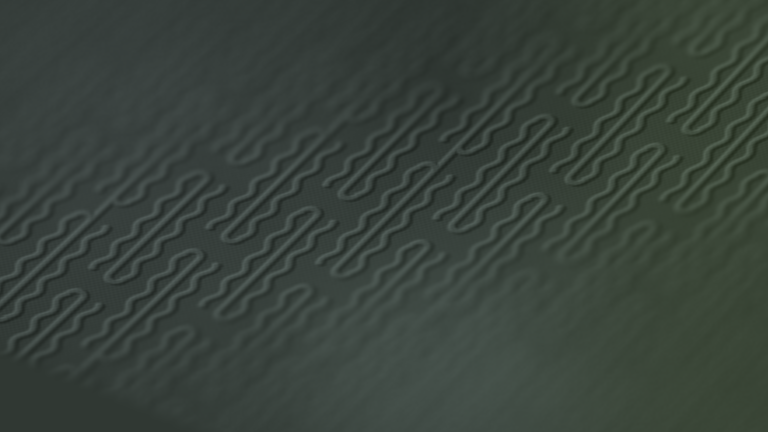
Write a WebGL 1 fragment shader that draws this pattern.

```glsl
precision highp float;

uniform vec2 u_resolution;

// Layout, in canvas heights
const vec2 COLUMN_STEP = vec2(0.1273, -0.0382);
const vec2 STEM_STEP = vec2(0.287, 0.285);
const vec2 LATTICE_ORIGIN = vec2(0.004, -0.011);
const float BEND = 0.039;

// Motif, in column widths
const float CELL_LENGTH = 3.0;
const float STEM_HALF = 1.165;
const float WAVE_OFFSET = 0.275;
const float WAVE_AMPLITUDE = 0.056;
const float WAVE_COUNT = 4.4;
const float RIDGE_INNER = 0.02;
const float RIDGE_OUTER = 0.088;
const float WEAVE_PITCH = 0.085;
const float LINK_CHANCE = 0.25;

// Lens and light
const float FOCUS_HEIGHT = 0.03;
const float FOCUS_SLOPE = 0.235;
const float FOCUS_DEPTH = 0.08;
const float BLUR_RATE = 0.082;
const int BLUR_TAPS = 32;
const vec2 LIGHT_OFFSET = vec2(-0.0038, 0.0016);
const float LIT_GAIN = 0.11;
const float SHADE_GAIN = 0.065;
const float TOP_GAIN = 0.042;
const float CREASE_GAIN = 0.1;

// Palette
const vec3 SHADOW = vec3(0.180, 0.210, 0.191);
const vec3 HAZE = vec3(0.222, 0.253, 0.244);
const vec3 SHEEN = vec3(0.280, 0.327, 0.302);
const vec3 MOSS = vec3(0.230, 0.278, 0.212);
const vec3 HIGHLIGHT = vec3(0.97, 1.06, 1.06);

float hash(vec2 p) {
  return fract(sin(dot(p, vec2(127.1, 311.7))) * 4375.85);
}

float noise(vec2 p) {
  vec2 i = floor(p);
  vec2 f = fract(p);
  f = f * f * (3.0 - 2.0 * f);
  return mix(mix(hash(i), hash(i + vec2(1.0, 0.0)), f.x),
             mix(hash(i + vec2(0.0, 1.0)), hash(i + 1.0), f.x), f.y);
}

float cross2(vec2 a, vec2 b) {
  return a.x * b.y - a.y * b.x;
}

// Canvas to the flat sheet: x across columns, y along stems
vec2 sheetCoords(vec2 p) {
  p -= LATTICE_ORIGIN;
  p.y -= BEND * p.x * p.x;
  return vec2(cross2(p, STEM_STEP), CELL_LENGTH * cross2(COLUMN_STEP, p))
       / cross2(COLUMN_STEP, STEM_STEP);
}

// Wavy strand on the left with the arc that joins it to the stem
float wavyHook(vec2 p) {
  float k = 6.28318 * WAVE_COUNT / (2.0 * STEM_HALF);
  float y = clamp(p.y, -STEM_HALF, STEM_HALF);
  float phase = k * (y - STEM_HALF);
  float slope = WAVE_AMPLITUDE * k * cos(phase);
  float across = p.x + WAVE_OFFSET - WAVE_AMPLITUDE * sin(phase);
  float wave = length(vec2(across / sqrt(1.0 + slope * slope), p.y - y));
  float radius = 0.5 * WAVE_OFFSET;
  vec2 q = p - vec2(-radius, STEM_HALF);
  float arc = q.y > 0.0 ? abs(length(q) - radius)
                        : length(vec2(abs(q.x) - radius, q.y));
  return min(wave, arc);
}

// Half-drop repeat of an S-shaped strand; some stems run on to the next repeat
float ridge(vec2 p, float softness) {
  vec2 s = sheetCoords(p);
  float column = floor(s.x + 0.5);
  float along = s.y / CELL_LENGTH - 0.5 * mod(column, 2.0) + 0.5;
  float row = floor(along);
  vec2 q = vec2(s.x - column, (along - row - 0.5) * CELL_LENGTH);
  float joint = q.y > 0.0 ? row : row - 1.0;
  float linked = step(hash(vec2(column, joint)), LINK_CHANCE);
  float reach = mix(STEM_HALF, 0.5 * CELL_LENGTH, linked);
  float stem = length(vec2(q.x, max(abs(q.y) - reach, 0.0)));
  float d = min(stem, min(wavyHook(q), wavyHook(-q)));
  return 1.0 - smoothstep(RIDGE_INNER - softness, RIDGE_OUTER + softness, d);
}

// Lit flank, raised top and dark crease of the embossing
float emboss(vec2 p, float softness) {
  float lit = ridge(p - LIGHT_OFFSET, softness);
  float shaded = ridge(p + LIGHT_OFFSET, softness);
  float h = 0.5 * (lit + shaded);
  float tilt = lit - shaded;
  return tilt * (tilt > 0.0 ? LIT_GAIN : SHADE_GAIN)
       + TOP_GAIN * h - CREASE_GAIN * h * (1.0 - h);
}

float glow(vec2 p, vec2 centre, vec2 falloff) {
  vec2 q = (p - centre) * falloff;
  return exp(-dot(q, q));
}

vec3 sheetColour(vec2 p) {
  vec3 c = mix(SHADOW, HAZE, glow(p, vec2(-0.6, 0.22), vec2(1.8)));
  c = mix(c, SHEEN, 0.85 * glow(p, vec2(0.22, -0.36), vec2(1.9, 2.9)));
  return mix(c, MOSS, 0.85 * smoothstep(0.1, 0.8, p.x));
}

void main() {
  vec2 p = (gl_FragCoord.xy - 0.5 * u_resolution) / u_resolution.y;

  // Depth of field around a tilted focal line
  float defocus = max(abs(p.y - FOCUS_HEIGHT - FOCUS_SLOPE * p.x) - FOCUS_DEPTH, 0.0);
  float blur = BLUR_RATE * defocus;
  float radius = max(blur, 0.45 / u_resolution.y);
  float relief = 0.0;
  for (int i = 0; i < BLUR_TAPS; i++) {
    float n = float(i) + 0.5;
    vec2 tap = sqrt(n / float(BLUR_TAPS)) * vec2(cos(n * 2.39996), sin(n * 2.39996));
    relief += emboss(p + radius * tap, 1.8 * blur);
  }
  relief /= float(BLUR_TAPS);

  // Woven grain and uneven wear
  vec2 weave = sin(6.28318 * sheetCoords(p) / WEAVE_PITCH);
  float grain = 0.009 * weave.x * weave.y * exp(-20.0 * defocus);
  float wear = 0.014 * (noise(p * 7.0) - 0.5) + 0.006 * (noise(p * 160.0) - 0.5);

  // Sheet ends in shadow at the lower left
  float onSheet = smoothstep(-0.025, 0.03, p.y + 0.31 + 0.41 * (p.x + 0.889));
  vec3 colour = sheetColour(p) + HIGHLIGHT * (relief + grain + wear);
  colour = mix(SHADOW * 1.04, colour, onSheet);
  gl_FragColor = vec4(colour, 1.0);
}
```
